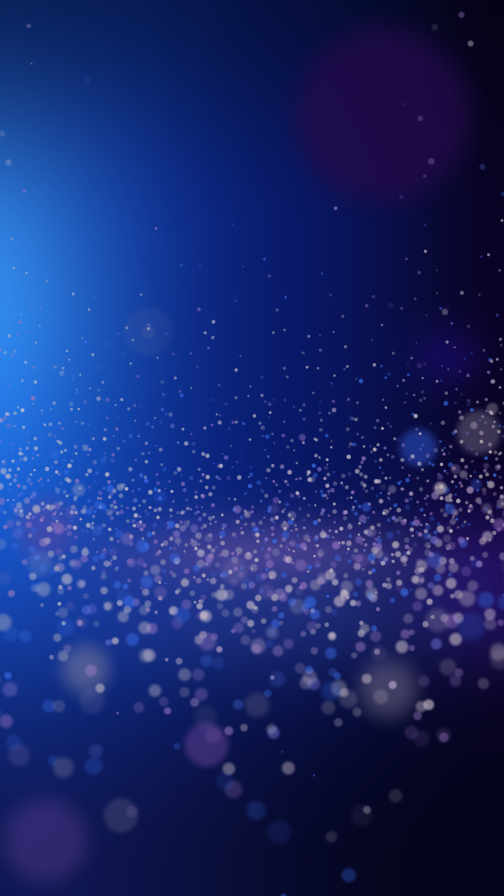
Give the GLSL for this background, as a Shadertoy shader.

```glsl
// Glittering dust over a deep blue backdrop lit from the left.
// Jittered grids of soft dots, sized from distant specks to near bokeh,
// are thinned by a curved density band and laid over smooth glows.

vec3 hash3(vec2 p) {
    vec3 q = fract(p.xyx * vec3(0.1031, 0.1030, 0.0973));
    q += dot(q, q.yxz + 33.33);
    return fract((q.xxy + q.yzz) * q.zyx);
}

// Elliptical gaussian falloff
float glow(vec2 p, vec2 centre, vec2 size) {
    vec2 d = (p - centre) / size;
    return exp(-dot(d, d));
}

float disc(vec2 p, vec2 centre, float radius, float blur) {
    return 1.0 - smoothstep(radius - blur, radius + blur, length(p - centre));
}

vec3 dustColour(float pick) {
    vec3 cream = vec3(0.82, 0.77, 0.80);
    vec3 lilac = vec3(0.60, 0.46, 0.76);
    vec3 azure = vec3(0.22, 0.42, 0.90);
    vec3 c = mix(cream, lilac, smoothstep(0.42, 0.62, pick));
    return mix(c, azure, smoothstep(0.76, 0.86, pick));
}

// Asymmetric band that rises towards both sides
float band(vec2 p, float height, float above, float below) {
    float y = p.y - height - 0.45 * (p.x - 0.5) * (p.x - 0.5);
    float d = y / (y > 0.0 ? above : below);
    return exp(-d * d);
}

// One layer of dots; shape holds band height, reach above and reach below
void sprinkle(inout vec3 col, vec2 p, float cell, float radius, vec3 shape,
              float amount, float opacity, float seed) {
    vec2 base = floor(p / cell);
    for (int j = -1; j <= 1; j++)
    for (int i = -1; i <= 1; i++) {
        vec2 id = base + vec2(i, j);
        vec3 place = hash3(id + seed + 50.0);
        vec3 look = hash3(id + seed * 1.7 + 211.0);
        vec2 centre = (id + place.xy) * cell;
        float present = step(place.z, amount * band(centre, shape.x, shape.y, shape.z));
        float r = radius * mix(0.55, 1.2, look.x);
        float blur = max(0.4 * r, 0.75 / iResolution.x);
        float alpha = present * opacity * mix(0.3, 1.0, look.y);
        col = mix(col, dustColour(look.z), alpha * disc(p, centre, r, blur));
    }
}

vec3 backdrop(vec2 p) {
    vec3 col = mix(vec3(0.045, 0.17, 0.56), vec3(0.035, 0.085, 0.38), smoothstep(0.2, 0.7, p.x));
    col = mix(col, vec3(0.035, 0.012, 0.14), smoothstep(0.58, 1.03, p.x));
    // Shade at the top and the floor
    col *= 1.0 - 0.42 * smoothstep(1.3, 1.85, p.y);
    vec3 floorShade = mix(vec3(0.06, 0.09, 0.33), vec3(0.015, 0.015, 0.11), smoothstep(0.0, 0.9, p.x));
    col = mix(floorShade, col, smoothstep(0.05, 0.75, p.y));
    // Light from the left edge
    col += vec3(0.15, 0.34, 0.31) * glow(p, vec2(-0.06, 1.22), vec2(0.28, 0.36));
    col += vec3(0.02, 0.13, 0.20) * glow(p, vec2(-0.02, 0.78), vec2(0.25, 0.38));
    // Violet light on the right
    col = mix(col, vec3(0.14, 0.04, 0.29), 0.75 * disc(p, vec2(0.76, 1.55), 0.17, 0.045));
    col += vec3(0.08, 0.02, 0.20) * glow(p, vec2(0.97, 0.62), vec2(0.15, 0.16));
    col += vec3(0.04, 0.01, 0.14) * glow(p, vec2(0.89, 1.07), vec2(0.07, 0.06));
    return col;
}

// Large out-of-focus lights
void bokeh(inout vec3 col, vec2 p) {
    vec3 cream = vec3(0.62, 0.58, 0.66);
    vec3 violet = vec3(0.40, 0.26, 0.60);
    col = mix(col, cream, 0.42 * disc(p, vec2(0.17, 0.45), 0.045, 0.03));
    col = mix(col, cream, 0.36 * disc(p, vec2(0.77, 0.41), 0.055, 0.035));
    col = mix(col, cream, 0.34 * disc(p, vec2(0.95, 0.92), 0.043, 0.012));
    col = mix(col, vec3(0.20, 0.36, 0.85), 0.48 * disc(p, vec2(0.83, 0.89), 0.036, 0.014));
    col = mix(col, violet, 0.45 * disc(p, vec2(0.09, 0.73), 0.055, 0.035));
    col = mix(col, violet, 0.50 * disc(p, vec2(0.41, 0.30), 0.043, 0.012));
    col = mix(col, violet, 0.38 * disc(p, vec2(0.09, 0.11), 0.080, 0.035));
    col = mix(col, cream, 0.20 * disc(p, vec2(0.24, 0.16), 0.034, 0.008));
    col = mix(col, cream, 0.08 * disc(p, vec2(0.295, 1.12), 0.048, 0.008));
    col = mix(col, cream, 0.12 * disc(p, vec2(0.295, 1.12), 0.013, 0.004));
}

void mainImage(out vec4 fragColor, in vec2 fragCoord) {
    vec2 p = fragCoord / iResolution.x;
    vec3 col = backdrop(p);

    // Haze inside the densest dust
    col = mix(col, vec3(0.42, 0.32, 0.62), 0.62 * glow(p, vec2(0.52, 0.68), vec2(0.27, 0.065)));
    col = mix(col, vec3(0.25, 0.32, 0.68), 0.38 * glow(p, vec2(0.55, 0.57), vec2(0.40, 0.13)));
    bokeh(col, p);

    // Stray dots near both sides, then dust from far to near
    float sides = smoothstep(0.18, 0.46, abs(p.x - 0.5));
    sprinkle(col, p, 0.075, 0.0055, vec3(1.30, 0.9, 0.5), 0.35, 0.55 * sides, 3.0);
    sprinkle(col, p, 0.024, 0.0030, vec3(0.88, 0.26, 0.15), 0.55, 0.65, 17.0);
    sprinkle(col, p, 0.015, 0.0038, vec3(0.72, 0.15, 0.08), 0.75, 0.80, 31.0);
    sprinkle(col, p, 0.022, 0.0068, vec3(0.65, 0.10, 0.13), 0.80, 0.68, 47.0);
    sprinkle(col, p, 0.034, 0.0105, vec3(0.58, 0.14, 0.19), 0.70, 0.62, 61.0);
    sprinkle(col, p, 0.055, 0.0150, vec3(0.48, 0.18, 0.28), 0.55, 0.42, 79.0);
    sprinkle(col, p, 0.110, 0.0240, vec3(0.36, 0.25, 0.34), 0.45, 0.24, 97.0);

    fragColor = vec4(clamp(col, 0.0, 1.0), 1.0);
}
```
